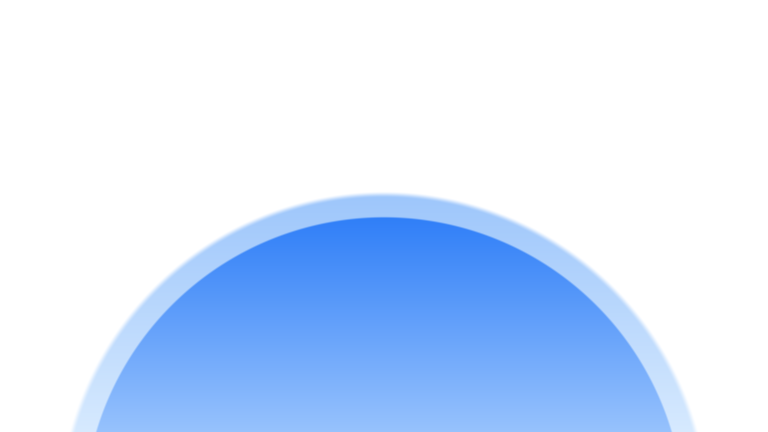
This background is drawn by a WebGL 2 fragment shader. Its source:

```glsl
#version 300 es
precision highp float;

uniform vec2 u_resolution;
out vec4 fragColor;

// Coverage of a disc with an edge of the given softness
float disc(float dist, float radius, float softness) {
    return 1.0 - smoothstep(radius - softness, radius + softness, dist);
}

void main() {
    // Canvas heights, centred horizontally
    vec2 p = (gl_FragCoord.xy - vec2(0.5 * u_resolution.x, 0.0)) / u_resolution.y;
    float pixel = 1.0 / u_resolution.y;
    float dist = length(p - vec2(0.0, -0.198));

    // Vertical fades, palest at the bottom of the canvas
    vec3 domeColor = mix(vec3(0.59, 0.76, 0.99), vec3(0.185, 0.495, 0.97),
                         clamp(p.y / 0.497, 0.0, 1.0));
    vec3 rimColor = mix(vec3(0.84, 0.915, 0.996), vec3(0.615, 0.775, 0.984),
                        clamp(p.y / 0.551, 0.0, 1.0));

    // White ground, soft rim, then the crisper dome
    vec3 color = vec3(1.0);
    color = mix(color, rimColor, disc(dist, 0.748, max(0.008, pixel)));
    color = mix(color, domeColor, disc(dist, 0.695, max(0.003, pixel)));

    fragColor = vec4(color, 1.0);
}
```
